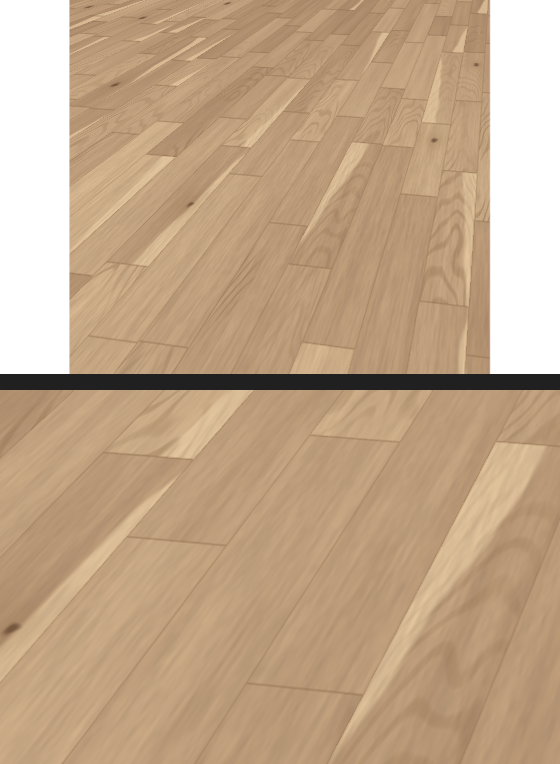
Top, the full canvas; bottom, a detail of the centre.
This texture is drawn by a Shadertoy shader. Its source:

```glsl
const vec2 PANEL = vec2(0.124, 0.875);      // left and right edge, share of width
const vec2 VANISH = vec2(1.328, 1.361);     // where strips converge, in canvas heights
const float SKEW = 0.1;                     // tilt of the butt joints
const float STRIP_WIDTH = 0.115;
const float STRIP_SHIFT = -0.2927;
const float STAVE_LENGTH = 0.43;
const float JOINT_JITTER = 0.55;
const float SEAM_WIDTH = 0.0011;
const float SAPWOOD_SHARE = 0.24;
const float FIGURE_SHARE = 0.42;
const float KNOT_SHARE = 0.13;
const vec3 MARGIN = vec3(1.0);
const vec3 OAK_DARK = vec3(0.655, 0.525, 0.405);
const vec3 OAK_LIGHT = vec3(0.835, 0.715, 0.565);
const vec3 SAPWOOD = vec3(0.885, 0.775, 0.620);
const vec3 GRAIN = vec3(0.550, 0.420, 0.290);
const vec3 KNOT = vec3(0.360, 0.250, 0.170);

float hash(vec2 p) {
    return fract(sin(dot(p, vec2(127.1, 311.7))) * 43758.5453);
}

float noise(vec2 p) {
    vec2 i = floor(p), f = fract(p);
    f = f * f * (3.0 - 2.0 * f);
    return mix(mix(hash(i), hash(i + vec2(1, 0)), f.x),
               mix(hash(i + vec2(0, 1)), hash(i + vec2(1, 1)), f.x), f.y);
}

// Position of the butt joint that starts a stave
float jointAt(float strip, float cell) {
    return cell + JOINT_JITTER * hash(vec2(strip, cell) + 3.7);
}

vec3 floorColor(vec2 p, float pixel) {
    // Perspective: x runs across the strips, y along them
    float depth = VANISH.y - p.y;
    vec2 g;
    g.x = (p.x - VANISH.x) / depth;
    g.y = 1.0 / depth + SKEW * g.x;
    vec2 blur = pixel / vec2(depth, depth * depth);
    float detail = smoothstep(0.25, 0.95, depth);

    // Strip and stave
    float across = (g.x - STRIP_SHIFT) / STRIP_WIDTH;
    float strip = floor(across);
    across -= strip;
    float s = g.y / STAVE_LENGTH + 7.0 * hash(vec2(strip, 1.3));
    float cell = floor(s);
    if (s < jointAt(strip, cell)) cell -= 1.0;
    float start = jointAt(strip, cell), end = jointAt(strip, cell + 1.0);
    float along = (s - start) / (end - start);
    vec2 id = vec2(strip, cell);
    vec2 local = vec2((across - 0.5) * STRIP_WIDTH, (s - start) * STAVE_LENGTH);
    vec2 seed = 19.0 * vec2(hash(id + 0.5), hash(id + 8.1));

    // Tone of the stave, darker towards the far right
    float tone = 0.58 + 0.52 * (hash(id + 5.2) - 0.5);
    tone -= 0.26 * smoothstep(0.55, 1.05, p.y) + 0.12 * smoothstep(0.9, 1.4, p.x);
    tone += 0.28 * (noise(g * vec2(42.0, 4.0) + seed) - 0.5);
    vec3 color = mix(OAK_DARK, OAK_LIGHT, clamp(tone, 0.0, 1.1));

    // Pale sapwood wedge along one edge
    float side = hash(id + 2.9) < 0.5 ? across : 1.0 - across;
    float taper = hash(id + 6.4) < 0.5 ? along : 1.0 - along;
    float wedge = 0.6 * taper * (0.5 + 0.5 * hash(id + 4.4));
    wedge += 0.16 * (noise(vec2(g.y * 13.0, seed.x)) - 0.5);
    float soft = 0.03 + blur.x / STRIP_WIDTH;
    float sap = step(hash(id + 9.6), SAPWOOD_SHARE) * smoothstep(-soft, soft, wedge - side);
    color = mix(color, SAPWOOD, 0.78 * sap);

    // Knot bends the grain around it
    vec2 center = vec2(0.05 * (hash(id + 7.7) - 0.5), STAVE_LENGTH * (0.2 + 0.5 * hash(id + 1.9)));
    float knotDist = length((local - center) * vec2(1.0, 0.85));
    float hasKnot = step(hash(id + 12.3), KNOT_SHARE);
    float bend = hasKnot * exp(-knotDist * 38.0);

    // Arched figure of flat sawn staves
    float bow = local.x / STRIP_WIDTH + 0.5 * (hash(id + 3.3) - 0.5);
    float warp = noise(local * vec2(28.0, 10.0) + seed);
    float rings = 52.0 * local.y + 24.0 * bow * bow + 7.0 * warp + 12.0 * bend;
    float figure = smoothstep(0.1, 1.0, sin(rings * 1.7));
    float figured = step(hash(id + 14.8), FIGURE_SHARE) * (0.3 + 0.7 * hash(id + 16.1));
    float patchy = smoothstep(0.2, 0.7, noise(local * vec2(16.0, 6.0) + seed.yx));
    color = mix(color, GRAIN, 0.42 * figure * figured * patchy * (0.35 + 0.65 * detail) * (1.0 - 0.6 * sap));

    // Fine pores and flecks
    float pores = noise(g * vec2(210.0, 22.0) + seed) - 0.5;
    float flecks = noise(g * vec2(330.0, 90.0) + seed.yx) - 0.5;
    color *= 1.0 + detail * (0.075 * pores + 0.045 * flecks);

    // Knot heart and halo
    float radius = 0.007 + 0.008 * hash(id + 11.2);
    float wobble = 0.006 * (noise(local * 130.0 + seed) - 0.5);
    float heart = 1.0 - smoothstep(0.3 * radius, radius + blur.y, knotDist + wobble);
    color = mix(color, GRAIN, 0.4 * bend);
    color = mix(color, KNOT, 0.65 * hasKnot * heart);

    // Seams and butt joints
    float edge = min(across, 1.0 - across) * STRIP_WIDTH;
    float butt = min(s - start, end - s) * STAVE_LENGTH;
    float seam = 1.0 - smoothstep(0.0, SEAM_WIDTH + blur.x, edge);
    float joint = 1.0 - smoothstep(0.0, SEAM_WIDTH + blur.y, butt);
    return mix(color, GRAIN, max(0.3 * seam, 0.42 * joint));
}

void mainImage(out vec4 fragColor, in vec2 fragCoord) {
    float pixel = 1.0 / iResolution.y;
    vec2 p = fragCoord * pixel;
    vec2 edges = PANEL * iResolution.x * pixel;
    float inside = min(p.x - edges.x, edges.y - p.x);
    float panel = smoothstep(-pixel, pixel, inside);
    fragColor = vec4(mix(MARGIN, floorColor(p, pixel), panel), 1.0);
}
```
